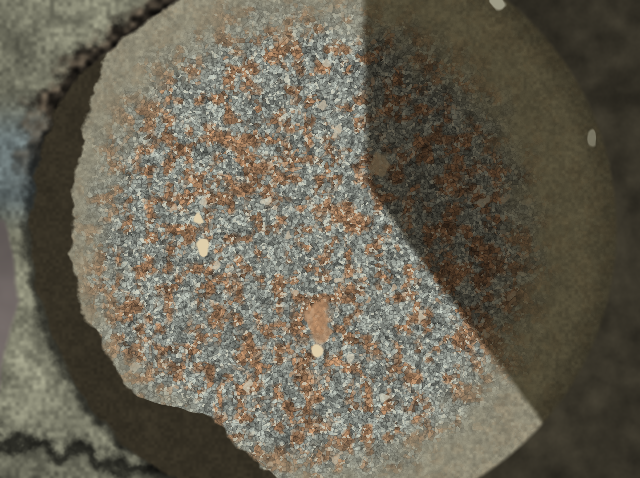
A WebGL 2 fragment shader for this texture:

```glsl
#version 300 es
precision highp float;
// A round hollow ground into rock: speckled floor, dusty wall, a dark crescent
// below the left rim and a broad cast shadow on the right. Cellular grains
// give the minerals; layered noise roughens rock and edges.
#define BOWL_CENTER vec2(0.678, 0.521)
#define BOWL_RADIUS 0.613
#define FLOOR_CENTER vec2(0.650, 0.490)
#define GRAIN_SCALE 118.0
#define DUST vec3(0.55, 0.53, 0.45)
#define SLATE vec3(0.53, 0.55, 0.52)
#define RUST vec3(0.56, 0.43, 0.32)
#define PALE vec3(0.83, 0.83, 0.76)
#define DARK_ROCK vec3(0.215, 0.200, 0.160)
uniform vec2 u_resolution;
out vec4 outColor;

vec2 hash2(vec2 p) {
  vec3 q = fract(p.xyx * vec3(0.1031, 0.1030, 0.0973));
  q += dot(q, q.yzx + 33.33);
  return fract((q.xx + q.yz) * q.zy);
}

float noise(vec2 p) {
  vec2 i = floor(p), f = fract(p);
  f = f * f * (3.0 - 2.0 * f);
  float low = mix(hash2(i).x, hash2(i + vec2(1, 0)).x, f.x);
  float high = mix(hash2(i + vec2(0, 1)).x, hash2(i + 1.0).x, f.x);
  return mix(low, high, f.y);
}

float fbm(vec2 p) {
  float sum = 0.0, amp = 0.53;
  for (int i = 0; i < 4; i++, amp *= 0.5) {
    sum += amp * noise(p);
    p = mat2(1.6, 1.2, -1.2, 1.6) * p + 7.3;
  }
  return sum;
}

// Nearest distance, gap to the second cell, two random values of the cell.
vec4 cells(vec2 p) {
  vec2 base = floor(p), id = base;
  float first = 9.0, second = 9.0;
  for (int k = 0; k < 9; k++) {
    vec2 c = base + vec2(k % 3, k / 3) - 1.0;
    float d = length(c + hash2(c) - p);
    second = min(second, max(d, first));
    if (d < first) { first = d; id = c; }
  }
  return vec4(first, second - first, hash2(id + 41.7));
}

float blob(vec2 p, vec2 center, vec2 size) {
  float d = length((p - center) / size) + 0.9 * (noise(p * 75.0) - 0.5);
  return 1.0 - smoothstep(0.75, 1.1, d);
}

vec3 mineralFloor(vec2 p) {
  vec2 q = p - FLOOR_CENTER;
  float r = length(q);
  vec4 grain = cells(p * GRAIN_SCALE + 0.8 * noise(p * 60.0));
  vec4 fine = cells(p * GRAIN_SCALE * 1.7 + 19.0);
  float streak = (noise(vec2(atan(q.y, q.x) * 34.0, r * 32.0)) - 0.5) * smoothstep(0.04, 0.15, r);
  float rust = 0.55 * noise(p * 48.0) + 0.3 * fbm(p * 11.0) + 0.25 * grain.w;
  vec3 col = mix(SLATE, RUST, smoothstep(0.48, 0.72, rust));
  col *= 0.60 + 0.42 * grain.z + 0.36 * fine.z + 0.30 * streak;
  col *= mix(0.78, 1.05, smoothstep(0.0, 0.25, grain.y));
  col = mix(col, PALE, 0.75 * smoothstep(0.87, 0.91, fine.w) * smoothstep(0.25, 0.6, grain.z));
  // Sparse larger crystals.
  vec4 crystal = cells(p * 21.0 + 0.3 * noise(p * 90.0));
  float size = 0.08 + 0.16 * crystal.w;
  float mask = step(0.84, crystal.z) * (1.0 - smoothstep(size * 0.7, size, crystal.x));
  return mix(col, mix(RUST * 1.25, PALE, crystal.w), 0.75 * mask);
}

vec3 outerRock(vec2 p, float rim) {
  float rough = fbm(p * 24.0), broad = fbm(p * 6.0);
  // Sunlit left bank with a blue-grey middle and a smooth slab below.
  float blue = smoothstep(0.5, 0.6, p.y) * (1.0 - smoothstep(0.7, 0.82, p.y));
  vec3 left = mix(vec3(0.48, 0.48, 0.41), vec3(0.37, 0.41, 0.41), blue);
  left *= (0.55 + 0.9 * mix(rough, broad, 0.4)) * (0.85 + 0.3 * noise(p * 110.0));
  float slab = smoothstep(0.16, 0.18, p.y) * (1.0 - smoothstep(0.53, 0.55, p.y));
  slab *= 1.0 - smoothstep(0.04, 0.055, p.x + 0.05 * (broad - 0.5) + 0.25 * abs(p.y - 0.37));
  left = mix(left, vec3(0.40, 0.37, 0.36) * (0.7 + 0.6 * broad), slab);
  // Crevice, rubble along the upper rim, and a dark lip.
  float gap = (p.y - 0.085 + 0.22 * p.x + 0.10 * (rough - 0.5)) / 0.022;
  left *= 1.0 - 0.65 * exp(-gap * gap);
  float rubble = (1.0 - smoothstep(0.015, 0.07, rim + 0.08 * (rough - 0.5))) * smoothstep(0.58, 0.78, p.y);
  left = mix(left, vec3(0.27, 0.24, 0.20) * (0.3 + 1.4 * noise(p * 75.0)), rubble);
  left *= mix(0.45, 1.0, smoothstep(0.0, 0.025, rim + 0.03 * (rough - 0.5)));
  vec3 right = DARK_ROCK * (0.55 + 0.6 * rough + 0.3 * broad);
  return mix(left, right, smoothstep(0.5, 0.8, p.x));
}

void main() {
  vec2 p = gl_FragCoord.xy / u_resolution * vec2(1.3403, 1.0);
  float wobble = fbm(p * 30.0) - 0.5, leftSide = 1.0 - smoothstep(0.3, 0.9, p.x);
  float rim = length(p - BOWL_CENTER) - BOWL_RADIUS;
  rim += leftSide * (0.05 * smoothstep(0.78, 1.0, p.y) + 0.022 * wobble);
  // Dusty wall around the speckled floor, with a few distinct stones.
  float dust = 0.82 + 0.2 * noise(p * 150.0) + 0.2 * fbm(p * 38.0);
  float onWall = smoothstep(0.37, 0.53, length((p - FLOOR_CENTER) * vec2(1.0, 0.95)) + 0.08 * wobble);
  vec3 bowl = mix(mineralFloor(p), DUST * dust, onWall * 0.92);
  bowl = mix(bowl, RUST * 1.2 * dust, 0.8 * blob(p, vec2(0.667, 0.325), vec2(0.026, 0.052)));
  float stones = blob(p, vec2(0.660, 0.267), vec2(0.015)) + blob(p, vec2(0.423, 0.484), vec2(0.018));
  stones += blob(p, vec2(0.415, 0.543), vec2(0.012)) + 0.7 * blob(p, vec2(0.800, 0.653), vec2(0.023));
  bowl = mix(bowl, vec3(0.88, 0.81, 0.67), min(stones, 1.0));
  // Cast shadow: a vertical edge that bends towards the lower right.
  float bend = 0.61 - p.y, shadowEdge = 0.760 + 0.38 * (bend + sqrt(bend * bend + 0.002));
  vec3 shade = mix(vec3(0.47, 0.445, 0.405), vec3(0.56, 0.535, 0.46), onWall);
  shade *= mix(0.78, 1.0, smoothstep(0.0, 0.07, -rim));
  bowl *= mix(vec3(1.0), shade, smoothstep(-0.009, 0.012, p.x - shadowEdge + 0.012 * wobble));
  // Crescent shadow: two parabolas and a step along the lower edge.
  float drop = p.y - 0.50, crescentEdge = 0.152 + drop * drop * (drop > 0.0 ? 0.49 : 1.18);
  crescentEdge += 0.125 * (1.0 - smoothstep(0.125, 0.175, p.y));
  float crescent = 1.0 - smoothstep(-0.004, 0.005, p.x - crescentEdge + 0.035 * wobble);
  crescent *= 1.0 - smoothstep(0.87, 0.92, p.y);
  bowl = mix(bowl, vec3(0.205, 0.185, 0.140) * dust, crescent);
  vec3 col = mix(bowl, outerRock(p, rim), smoothstep(-0.006, 0.006, rim));
  float chip = blob(p, vec2(1.043, 0.995), vec2(0.015)) + 0.6 * blob(p, vec2(1.241, 0.715), vec2(0.009, 0.022));
  outColor = vec4(mix(col, vec3(0.62, 0.61, 0.53), chip), 1.0);
}
```
